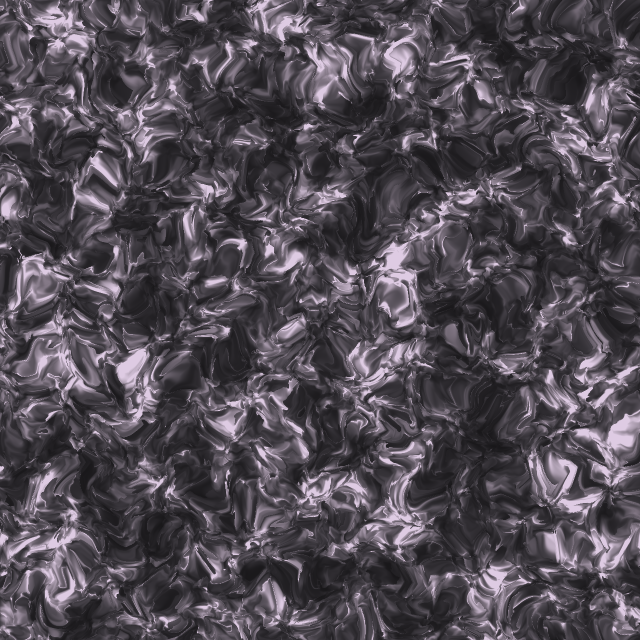
This texture is drawn by a WebGL 1 fragment shader. Its source:

```glsl
precision highp float;
// Crumpled dark violet-grey mineral foil with glinting shards, creases and veins.

uniform vec2 u_resolution;

// Tone
const vec3 SHADOW_TINT = vec3(1.0, 0.945, 1.045);
const vec3 LIGHT_TINT = vec3(1.0, 0.915, 1.022);
const float FLOOR_LIGHT = 0.083;
const float MEDIAN_LIGHT = 0.172;
const float CONTRAST = 0.75;
const float MAX_LIGHT = 0.87;

// Structure: frequencies are noise cells per canvas height
const float WARP_FREQ = 11.0;
const float WARP_STRENGTH = 0.115;
const float WARP_GAIN = 1.85;
const float PATCH_FREQ = 6.0;
const float BODY_FREQ = 15.0;
const float PLATE_FREQ = 14.0;
const float SHARD_FREQ = 31.0;
const float CRACK_FREQ = 42.0;
const float FINE_FREQ = 76.0;
const float GRAIN_FREQ = 150.0;
const float VEIN_WIDTH = 0.10;
const float VEIN_LIGHT = 1.5;
const float VEIN_ROUGHNESS = 0.09;

const int SAMPLES = 2; // antialiasing samples per axis
const float TAU = 6.2831853;

float hash(vec2 cell) {
  vec3 h = fract(cell.xyx * 0.1031);
  h += dot(h, h.yzx + 33.33);
  return fract((h.x + h.y) * h.z);
}

float slopeAt(vec2 cell, vec2 offset) {
  float angle = TAU * hash(cell);
  return dot(vec2(cos(angle), sin(angle)), offset);
}

// Gradient noise scaled to roughly unit standard deviation
float noise(vec2 p) {
  vec2 cell = floor(p);
  vec2 f = p - cell;
  vec2 s = f * f * f * (f * (f * 6.0 - 15.0) + 10.0);
  vec2 e = vec2(1.0, 0.0);
  float low = mix(slopeAt(cell, f), slopeAt(cell + e, f - e), s.x);
  float high = mix(slopeAt(cell + e.yx, f - e.yx), slopeAt(cell + 1.0, f - 1.0), s.x);
  return 4.6 * mix(low, high, s.y);
}

// Noise folded at zero: sharp bright ridges, zero mean, unit deviation
float ridge(vec2 p) {
  return (0.8 - abs(noise(p))) * 1.66;
}

// Each octave bends the plane smoothly one way and folds it the other
vec2 crumple(vec2 p) {
  mat2 turn = mat2(-0.36, 0.933, -0.933, -0.36);
  mat2 spin = mat2(1.0);
  float freq = WARP_FREQ;
  for (int i = 0; i < 5; i++) {
    vec2 q = p * freq + float(i) * 13.7;
    vec2 push = vec2(abs(noise(q)) - 0.8, noise(q + 41.3));
    p += spin * push * WARP_STRENGTH / freq;
    spin = turn * spin;
    freq *= WARP_GAIN;
  }
  return p;
}

float foilLight(vec2 uv) {
  vec2 p = crumple(uv);
  float grain = noise(p * GRAIN_FREQ + 7.1);
  float fine = noise(p * FINE_FREQ + 5.0);

  // Overlapping plates: shard pattern jumps at each rough plate border
  float level = noise(p * PLATE_FREQ + 23.0) * 1.3;
  level += VEIN_ROUGHNESS * (fine + grain);
  float plate = floor(level);
  float border = min(level - plate, 1.0 - level + plate);
  vec2 plateShift = plate * vec2(17.3, 9.1);

  // Layers of log brightness
  float z = 0.40 * noise(uv * PATCH_FREQ + 3.0);
  z += 0.56 * noise(p * BODY_FREQ + 61.0);
  z += 0.46 * noise(p * SHARD_FREQ + plateShift + 31.0);
  z += 0.28 * ridge(p * SHARD_FREQ * 0.8 + 83.0);
  z -= 0.36 * ridge(p * CRACK_FREQ + plateShift + 11.0);
  z += 0.30 * fine;
  z += 0.22 * grain;

  // Thin broken veins along the plate borders
  float vein = 1.0 - smoothstep(0.0, VEIN_WIDTH, border);
  float breaks = smoothstep(-0.2, 1.1, noise(p * FINE_FREQ * 0.7 + 97.0));
  z += VEIN_LIGHT * vein * breaks;

  return min(FLOOR_LIGHT + MEDIAN_LIGHT * exp(CONTRAST * z), MAX_LIGHT);
}

void main() {
  float light = 0.0;
  for (int y = 0; y < SAMPLES; y++) {
    for (int x = 0; x < SAMPLES; x++) {
      vec2 jitter = (vec2(float(x), float(y)) + 0.5) / float(SAMPLES) - 0.5;
      light += foilLight((gl_FragCoord.xy + jitter) / u_resolution.y);
    }
  }
  light /= float(SAMPLES * SAMPLES);
  vec3 tint = mix(SHADOW_TINT, LIGHT_TINT, smoothstep(0.15, 0.5, light));
  gl_FragColor = vec4(light * tint, 1.0);
}
```
